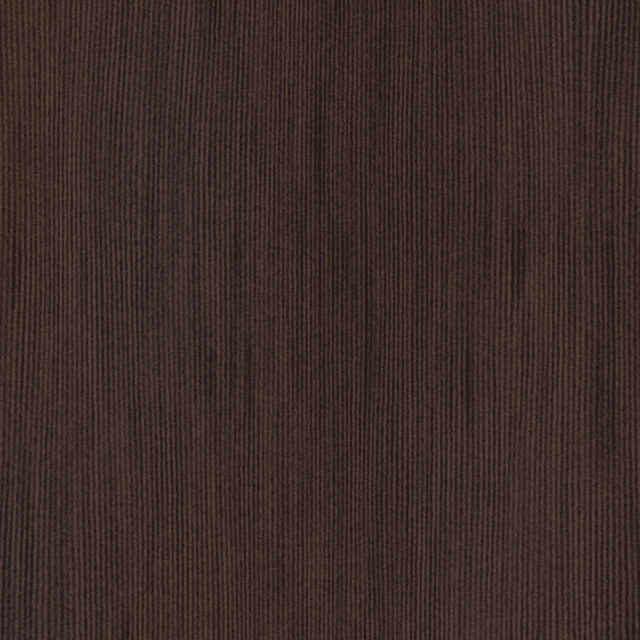
This texture is drawn by a Shadertoy shader. Its source:

```glsl
// Dark brown straight-grained wood: fine, crisp, near-vertical growth lines.
// A slowly warped coordinate numbers the lines, closer together mid-board;
// stretched noise adds fibres, dark streaks, soft bands and a sharp grain.

float hash(vec2 p) {
    vec3 q = fract(p.xyx * 0.1031);
    q += dot(q, q.yzx + 33.33);
    return fract((q.x + q.y) * q.z);
}

float noise(vec2 p) {
    vec2 cell = floor(p), f = fract(p);
    f = f * f * (3.0 - 2.0 * f);
    float low = mix(hash(cell), hash(cell + vec2(1, 0)), f.x);
    float high = mix(hash(cell + vec2(0, 1)), hash(cell + vec2(1, 1)), f.x);
    return mix(low, high, f.y);
}

// Growth line coordinate: one unit per line, bent gently along the height
float lineCoordinate(vec2 uv) {
    float bend = 0.028 * noise(uv * vec2(5.0, 1.5) + 7.0);
    float sway = 0.006 * noise(uv * vec2(17.0, 4.0) + 31.0);
    float jitter = 0.0012 * noise(uv * vec2(80.0, 45.0) + 53.0);
    float crowding = -2.2 * sin(6.28318 * uv.x);
    return 126.0 * (uv.x + bend + sway + jitter) + crowding;
}

void mainImage(out vec4 fragColor, in vec2 fragCoord) {
    vec2 uv = fragCoord / iResolution.y;
    float line = lineCoordinate(uv);

    // Steep-sided lines whose strength changes along the wood
    float strength = mix(0.26, 0.54, noise(vec2(line * 0.4, uv.y * 7.0) + 11.0));
    float wave = cos(6.28318 * line);
    float tone = 0.52 + strength * wave * (1.3 - 0.3 * wave * wave);

    // Uneven fibres and a few thin dark streaks that follow the lines
    tone += 0.34 * (noise(vec2(line * 1.3, uv.y * 9.0) + 83.0) - 0.5);
    float streak = noise(vec2(line * 0.9, uv.y * 5.0) + 140.0);
    float streakZone = noise(uv * vec2(9.0, 2.0) + 61.0);
    tone -= 0.36 * smoothstep(0.72, 0.95, streak) * smoothstep(0.4, 0.8, streakZone);

    // Broad light and dark bands
    tone += 0.32 * (noise(uv * vec2(7.0, 1.2) + 19.0) - 0.5);

    // Sharp fine pores roughen the lines
    tone += 0.44 * (noise(uv * vec2(330.0, 270.0)) - 0.5);
    tone += 0.46 * (noise(uv * vec2(505.0, 470.0) + 5.0) - 0.5);
    tone = clamp(tone, -0.14, 1.2);

    // Cool dark lines, warm light wood, with a slow drift of hue
    vec3 darkLine = vec3(0.160, 0.115, 0.112);
    vec3 lightWood = vec3(0.309, 0.231, 0.203);
    vec3 color = mix(darkLine, lightWood, tone);
    float warmth = noise(uv * vec2(4.0, 1.5) + 97.0) - 0.5;
    color += warmth * vec3(0.012, 0.0, -0.018);

    fragColor = vec4(color, 1.0);
}
```
